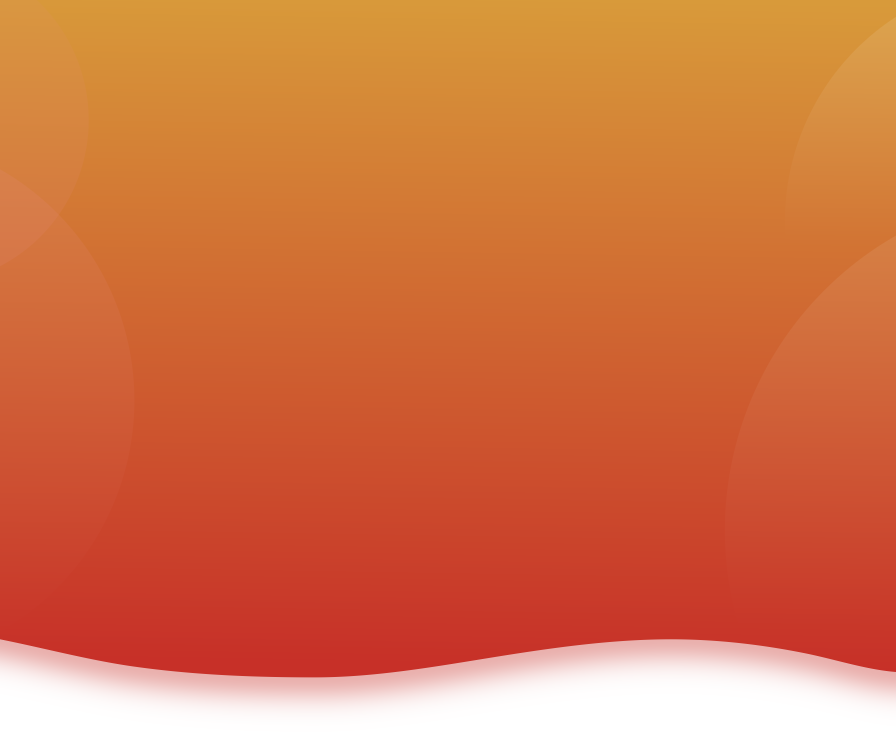
A WebGL 2 fragment shader for this background:

```glsl
#version 300 es
precision highp float;
// Warm amber-to-red gradient with four faint discs at the sides, ending in a
// wavy lower edge that casts a soft red shadow on white. Lengths are fractions
// of the canvas width, with y measured down from the top edge.

uniform vec2 u_resolution;
out vec4 fragColor;

const vec3 AMBER = vec3(0.847, 0.602, 0.227);
const vec3 RED = vec3(0.780, 0.188, 0.157);
const vec3 PAPER = vec3(1.0);
const vec3 ROSE = vec3(0.900, 0.545, 0.530);
const float GRADIENT_END = 0.742;
const float GRADIENT_TILT = 0.016;
const float SHADOW_STRENGTH = 0.38;
const float SHADOW_REACH = 0.027;

// Discs: centre x, centre y, radius; the first two are rose, the rest white
const int DISCS = 4;
const vec3 DISC[DISCS] = vec3[](
  vec3(-0.085, 0.134, 0.184), vec3(-0.147, 0.447, 0.297),
  vec3(1.148, 0.247, 0.272), vec3(1.188, 0.592, 0.379));
// Disc opacity: start y, opacity there, end y, opacity there
const vec4 FADE[DISCS] = vec4[](
  vec4(0.0, 0.09, 0.30, 0.14), vec4(0.19, 0.16, 0.72, 0.0),
  vec4(0.0, 0.11, 0.27, 0.0), vec4(0.26, 0.08, 0.70, 0.0));

// Wave knots: x, y, slope
const int KNOTS = 7;
const vec3 KNOT[KNOTS] = vec3[](
  vec3(0.0, 0.7135, 0.20), vec3(0.15, 0.744, 0.14), vec3(0.3515, 0.756, 0.0),
  vec3(0.573, 0.730, -0.155), vec3(0.749, 0.7135, 0.0),
  vec3(0.898, 0.729, 0.20), vec3(1.0, 0.750, 0.08));

// Cubic Hermite segment between two knots
float hermite(vec3 a, vec3 b, float x) {
  float span = b.x - a.x;
  float t = (x - a.x) / span;
  float s = 1.0 - t;
  return s * s * ((1.0 + 2.0 * t) * a.y + t * span * a.z)
       + t * t * ((1.0 + 2.0 * s) * b.y - s * span * b.z);
}

float waveHeight(float x) {
  float y = KNOT[0].y;
  for (int i = 0; i < KNOTS - 1; i++) {
    if (x >= KNOT[i].x) y = hermite(KNOT[i], KNOT[i + 1], x);
  }
  return y;
}

// Antialiased coverage of the side where distance is negative
float coverage(float distance, float pixel) {
  return clamp(0.5 - distance / pixel, 0.0, 1.0);
}

void main() {
  float pixel = 1.0 / u_resolution.x;
  vec2 p = vec2(gl_FragCoord.x, u_resolution.y - gl_FragCoord.y) * pixel;

  // Sky gradient, slightly lighter to the right
  float level = (p.y - GRADIENT_TILT * (p.x - 0.5)) / GRADIENT_END;
  vec3 color = mix(AMBER, RED, clamp(level, 0.0, 1.0));

  // Translucent discs
  for (int i = 0; i < DISCS; i++) {
    vec4 f = FADE[i];
    float t = clamp((p.y - f.x) / (f.z - f.x), 0.0, 1.0);
    float edge = length(p - DISC[i].xy) - DISC[i].z;
    vec3 tint = i < 2 ? ROSE : PAPER;
    color = mix(color, tint, coverage(edge, pixel) * mix(f.y, f.w, t));
  }

  // White floor with the soft shadow of the wave
  float below = p.y - waveHeight(p.x);
  float falloff = max(below, 0.0) / SHADOW_REACH;
  vec3 ground = mix(PAPER, RED, SHADOW_STRENGTH * exp(-falloff * falloff));
  color = mix(ground, color, coverage(below, pixel));

  fragColor = vec4(color, 1.0);
}
```
